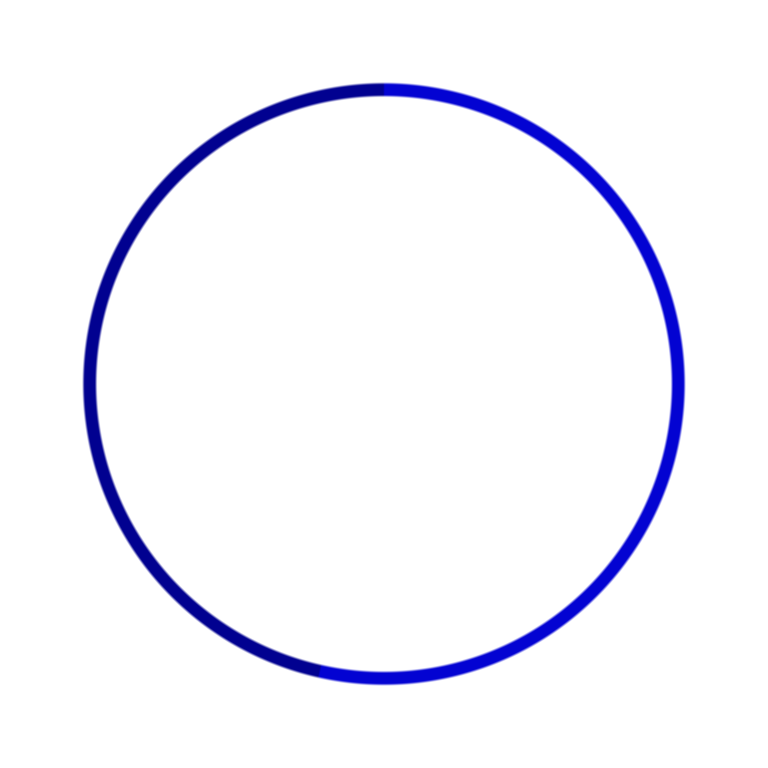
This background is drawn by a WebGL 2 fragment shader. Its source:

```glsl
#version 300 es
precision highp float;

uniform vec2 u_resolution;
out vec4 fragColor;

const float TAU = 6.2831853;
const vec3 PAPER = vec3(1.0);
const vec3 BRIGHT_BLUE = vec3(0.01, 0.01, 0.825);
const vec3 DARK_BLUE = vec3(0.005, 0.005, 0.565);

// Signed distance to a circular band centred on the origin
float ringDistance(vec2 p, float radius, float halfWidth) {
    return abs(length(p) - radius) - halfWidth;
}

// Signed length along the ring to an arc that starts at the top, clockwise
float arcDistance(vec2 p, float radius, float turnShare) {
    float turn = atan(p.x, p.y) / TAU;
    float fromMiddle = abs(fract(turn - 0.5 * turnShare + 0.5) - 0.5);
    return (fromMiddle - 0.5 * turnShare) * TAU * radius;
}

// Coverage of a shape with a soft edge
float coverage(float distance, float softness) {
    return 1.0 - smoothstep(-softness, softness, distance);
}

void main() {
    float side = min(u_resolution.x, u_resolution.y);
    vec2 p = (gl_FragCoord.xy - 0.5 * u_resolution) / side;
    float radius = 0.3832;
    float softness = max(0.0022, 0.75 / side);

    // Two-tone progress ring
    float progress = coverage(arcDistance(p, radius, 0.535), 0.0015);
    vec3 ringColor = mix(DARK_BLUE, BRIGHT_BLUE, progress);

    // Ring over the plain ground
    float ring = coverage(ringDistance(p, radius, 0.0083), softness);
    fragColor = vec4(mix(PAPER, ringColor, ring), 1.0);
}
```
